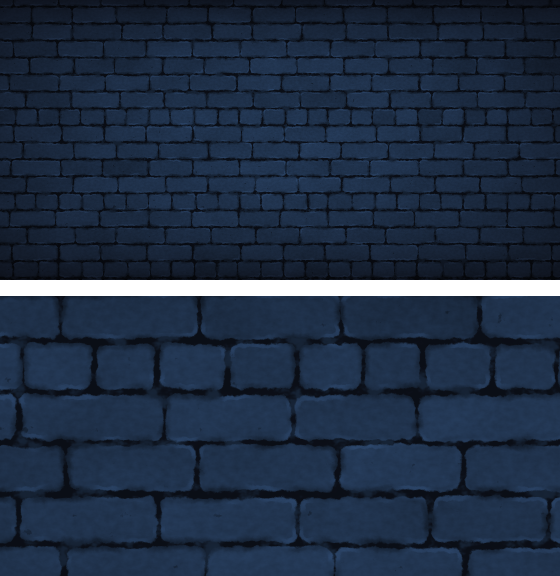
Top, the full canvas; bottom, a detail of the centre.
This texture is drawn by a WebGL 1 fragment shader. Its source:

```glsl
precision highp float;
// Dark blue brick wall: staggered stretcher courses broken by header courses.
// Each brick is a rounded box between jittered joints, roughened by gradient
// noise, with dusty mortar, dark crevices, pale worn rims and a vignette.
uniform vec2 u_resolution;

// Lengths are fractions of the canvas height
const float COURSE_HEIGHT = 0.0606;
const float TOP_JOINT = 0.0235;
const float STRETCHER = 0.1605;
const vec2 HALF_JOINT = vec2(0.0030, 0.0037);
const float CORNER = 0.010;

const vec3 BRICK_LIT = vec3(0.130, 0.207, 0.314);
const vec3 BRICK_DIM = vec3(0.044, 0.054, 0.086);
const vec3 SHADOW = vec3(0.036, 0.047, 0.076);

float hash(vec2 p) {
  vec3 q = fract(p.xyx * vec3(0.1031, 0.1030, 0.0973));
  q += dot(q, q.yzx + 33.33);
  return fract((q.x + q.y) * q.z);
}

float cornerSlope(vec2 cell, vec2 offset) {
  float angle = 6.2832 * hash(cell);
  return dot(vec2(cos(angle), sin(angle)), offset);
}

// Gradient noise, roughly -0.7 to 0.7
float noise(vec2 p) {
  vec2 i = floor(p), f = fract(p);
  vec2 w = f * f * f * (f * (f * 6.0 - 15.0) + 10.0);
  vec2 e = vec2(1.0, 0.0);
  float low = mix(cornerSlope(i, f), cornerSlope(i + e, f - e), w.x);
  float high = mix(cornerSlope(i + e.yx, f - e.yx),
                   cornerSlope(i + e.xx, f - e.xx), w.x);
  return mix(low, high, w.y);
}

float fbm(vec2 p) {
  float sum = 0.0, gain = 0.6;
  for (int k = 0; k < 4; k++) {
    sum += gain * noise(p);
    p = p * 2.03 + 17.3;
    gain *= 0.55;
  }
  return sum;
}

float roundedBox(vec2 p, vec2 halfSize, float radius) {
  vec2 q = abs(p) - halfSize + radius;
  return length(max(q, 0.0)) + min(max(q.x, q.y), 0.0) - radius;
}

// Position of an upright joint, in brick widths
float jointAt(float index, float course) {
  return index + 0.15 * (hash(vec2(index + 40.0, course + 11.0)) - 0.5);
}

// Half-length headers fill two middle courses and the lowest one
float isHeader(float course) {
  float cycle = mod(course - 7.0, 5.0);
  return max(step(cycle, 0.5) * step(6.5, course), step(15.5, course));
}

// Signed distance to the brick in x, height within it in y, identity in zw
vec4 brickAt(vec2 p) {
  float level = (p.y - TOP_JOINT) / COURSE_HEIGHT + 1.0;
  float course = floor(level);
  float width = STRETCHER * mix(1.0, 0.5, isHeader(course));
  float stagger = 0.27 + 0.36 * mod(mod(course - 7.0, 5.0) + 1.0, 2.0);
  stagger += 0.10 * (hash(vec2(course + 3.0, 7.0)) - 0.5);
  float along = p.x / width - stagger;
  float id = floor(along);
  id += step(jointAt(id + 1.0, course), along) - step(along, jointAt(id, course));
  float left = jointAt(id, course), right = jointAt(id + 1.0, course);
  vec2 local = vec2((along - 0.5 * (left + right)) * width,
                    (level - course - 0.5) * COURSE_HEIGHT);
  vec2 halfSize = 0.5 * vec2((right - left) * width, COURSE_HEIGHT) - HALF_JOINT;
  return vec4(roundedBox(local, halfSize, CORNER), local.y, id, course);
}

void main() {
  vec2 uv = gl_FragCoord.xy / u_resolution;
  float pixel = 1.0 / u_resolution.y;
  vec2 p = vec2(gl_FragCoord.x, u_resolution.y - gl_FragCoord.y) * pixel;

  // Wavy outlines, chipped corners, and joints that swell and pinch
  vec2 warp = vec2(fbm(p * 18.0), fbm(p * 18.0 + 51.0)) * 0.0050;
  vec4 brick = brickAt(p + warp);
  float dist = brick.x + 0.0046 * fbm(p * 80.0 + 9.0) + 0.0030 * noise(p * 13.0 + 5.0);
  float face = 1.0 - smoothstep(-0.0008 - 0.5 * pixel, 0.0008 + 0.5 * pixel, dist);

  // Vignette, strongest along the top and bottom
  vec2 q = 2.0 * uv - 1.0;
  float light = (1.0 - 0.47 * q.x * q.x) * (1.0 - 0.37 * q.y * q.y - 0.42 * pow(q.y * q.y, 3.0));
  vec3 base = mix(BRICK_DIM, BRICK_LIT, light);

  // Brick tone: mild spread, a few darker bricks, stains and grain
  float tone = 1.0 + 0.12 * (hash(brick.zw + 90.0) - 0.5);
  tone -= 0.11 * step(0.95, hash(brick.zw + vec2(73.0, 29.0)));
  tone += 0.17 * fbm(p * vec2(7.0, 11.0)) + 0.16 * fbm(p * vec2(90.0, 120.0));

  // Grimy edges in patches, pale worn rims in others, and sparse pits
  float wear = noise(p * vec2(22.0, 34.0));
  float edge = smoothstep(-0.0075, -0.0005, dist);
  tone -= 0.30 * edge * smoothstep(0.10, -0.30, wear);
  float rim = smoothstep(-0.0060, -0.0035, dist) * smoothstep(0.004, 0.018, abs(brick.y));
  tone += 0.22 * rim * smoothstep(0.02, 0.30, wear);
  tone -= 0.25 * smoothstep(0.36, 0.50, fbm(p * 48.0 + 77.0));

  // Dusty mortar with sharp crevices running along most of each joint
  float dust = fbm(p * vec2(30.0, 38.0) + 31.0);
  vec3 mortar = base * (0.60 + 0.22 * dust);
  float hollow = smoothstep(0.28, -0.04, dust) * smoothstep(-0.0008, 0.0012 + 0.5 * pixel, dist);
  mortar = mix(mortar, SHADOW * (0.35 + 0.75 * light), 0.95 * hollow);

  gl_FragColor = vec4(mix(mortar, base * tone, face), 1.0);
}
```
